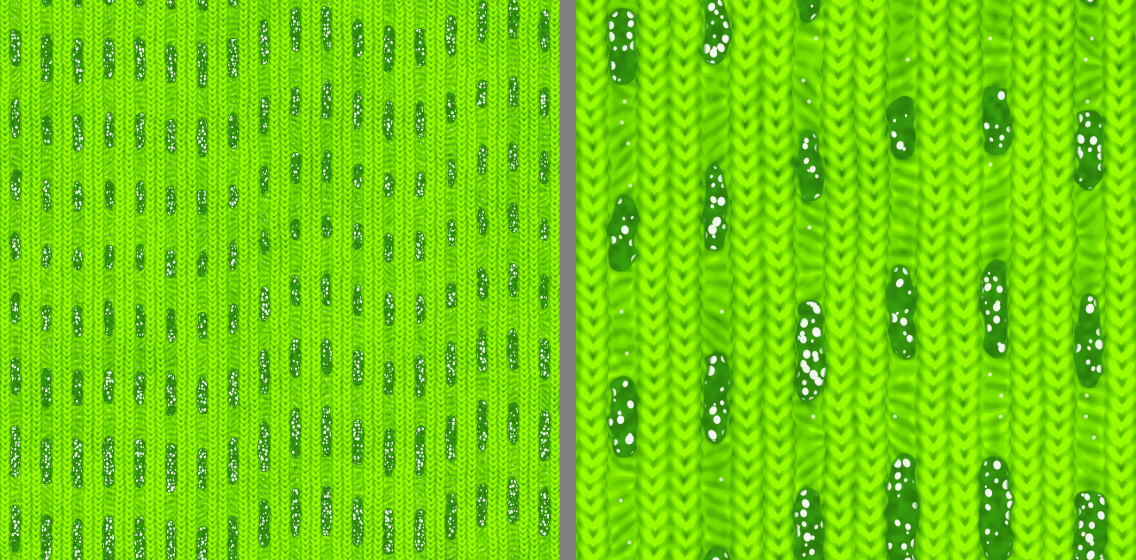
Left, the full canvas; right, a detail of the centre.
Reproduce this texture procedurally as a WebGL 1 fragment shader.

```glsl
precision highp float;
uniform vec2 u_resolution;

const float TAU = 6.28318;
const float COLUMNS = 18.0;          // hole columns across
const float ROWS = 8.0;              // holes down each column
const float WALES = 3.0;             // one ladder and two chains per column
const float COURSES = 100.0;         // stitches down
const float FIRST_ROW = 0.064;
const float ROW_SWING = 0.021;       // uneven row spacing
const float HOLE_HALF_WIDTH = 0.0090;
const float HOLE_HALF_LENGTH = 0.035;
const float HOLE_TAPER = 0.0026;
const float LENGTH_SWING = 0.0105;
const float HOLE_FRAY = 0.0042;
const float HOLE_SOFTNESS = 0.0009;
const float WALE_WOBBLE = 0.0030;
const float STITCH_SLOPE = 0.85;
const float GROOVE_DEPTH = 0.46;
const float NOTCH_DEPTH = 0.42;
const float SPECK_CELLS = 165.0;
const float PIN_CELLS = 80.0;

const vec3 DEEP = vec3(0.19, 0.54, 0.04);
const vec3 SHADE = vec3(0.35, 0.73, 0.01);
const vec3 LIME = vec3(0.45, 0.86, 0.00);
const vec3 BRIGHT = vec3(0.60, 0.98, 0.00);
const vec3 PALE = vec3(0.94, 0.97, 0.93);

float hash(vec2 p) {
  vec3 q = fract(p.xyx * 0.1031);
  q += dot(q, q.yzx + 33.33);
  return fract((q.x + q.y) * q.z);
}

float noise(vec2 p) {
  vec2 i = floor(p), f = fract(p);
  f = f * f * (3.0 - 2.0 * f);
  return mix(mix(hash(i), hash(i + vec2(1, 0)), f.x),
             mix(hash(i + vec2(0, 1)), hash(i + vec2(1, 1)), f.x), f.y);
}

// Vertical drift of the holes from column to column
float columnShift(float column) {
  float a = TAU * column / COLUMNS;
  return 0.0276 * sin(a) + 0.0153 * sin(2.0 * a - 0.9) + 0.0188 * sin(3.0 * a + 0.97);
}

// Signed distance to the nearest tapered slot; x from the column axis, y downwards
float holeDistance(vec2 p, float column) {
  p.y -= FIRST_ROW + columnShift(column);
  float nearest = floor(p.y * ROWS + 0.5);
  float d = 1.0;
  for (int k = -1; k <= 1; k++) {
    float row = nearest + float(k);
    float a = TAU * row / ROWS;
    vec2 id = vec2(column, mod(row, ROWS));
    float centre = row / ROWS + ROW_SWING * cos(a - 0.63) + 0.004 * (hash(id + 7.0) - 0.5);
    float swing = -cos(a - 2.1);
    vec2 size = vec2(HOLE_HALF_WIDTH * (0.92 + 0.08 * swing + 0.15 * hash(id + 31.0)),
                     HOLE_HALF_LENGTH + LENGTH_SWING * swing + 0.010 * (hash(id) - 0.5));
    float y = p.y - centre;
    float t = min(abs(y) / size.y, 1.2);
    vec2 q = abs(vec2(p.x, y)) - size + size.x;
    d = min(d, length(max(q, 0.0)) + min(max(q.x, q.y), 0.0) - size.x + HOLE_TAPER * t * t);
  }
  return d;
}

// Lightness of a chain of steep V stitches; u spans -1 to 1 across the wale
float chainLight(float u, float y) {
  float side = abs(u);
  float strand = 0.5 + 0.5 * cos(TAU * (y - STITCH_SLOPE * side));
  float groove = smoothstep(0.5, 1.0, side);
  float gap = 1.0 - smoothstep(0.0, 0.42, side);
  float notch = gap * (1.0 - smoothstep(0.1, 0.7, strand));
  return 0.85 - GROOVE_DEPTH * groove - 0.08 * gap - NOTCH_DEPTH * notch + 0.34 * (strand - 0.5);
}

// Lightness of the loose fanning threads between holes
float ladderLight(float u, float y, float column) {
  float slant = 1.8 * (noise(vec2(column * 5.0, y * 0.4)) - 0.5);
  float rung = 0.5 + 0.5 * cos(TAU * (y + slant * u));
  float fibre = noise(vec2(u * 1.5 + column * 7.0, (y + slant * u) * 3.0));
  return 0.16 + 0.34 * rung + 0.32 * fibre + 0.25 * u * u;
}

// Irregular openings in the backing mesh
float specks(vec2 p, float density, float pixel) {
  vec2 cell = floor(p * SPECK_CELLS);
  float cover = 0.0;
  for (int j = -1; j <= 1; j++) {
    for (int i = -1; i <= 1; i++) {
      vec2 id = cell + vec2(i, j);
      vec2 jitter = 0.15 + 0.7 * vec2(hash(id + 3.0), hash(id + 57.0));
      vec2 offset = (p - (id + jitter) / SPECK_CELLS) * vec2(1.05, 0.9);
      offset.x += 0.5 * (hash(id + 71.0) - 0.5) * offset.y;
      float radius = mix(0.0007, 0.0027, hash(id + 91.0));
      float dotCover = 1.0 - smoothstep(-pixel, pixel, length(offset) - radius);
      cover = max(cover, dotCover * step(hash(id), density));
    }
  }
  return cover;
}

vec3 yarnColour(float light) {
  vec3 c = mix(DEEP, SHADE, smoothstep(0.0, 0.30, light));
  c = mix(c, LIME, smoothstep(0.30, 0.62, light));
  return mix(c, BRIGHT, smoothstep(0.62, 0.92, light));
}

void main() {
  vec2 uv = gl_FragCoord.xy / u_resolution;
  float pixel = 0.75 / min(u_resolution.x, u_resolution.y);
  vec2 p = uv;
  p.x += WALE_WOBBLE * (noise(uv * vec2(18.0, 40.0)) - 0.5);

  // Column and wale coordinates
  float column = floor(p.x * COLUMNS);
  float axisX = p.x - (column + 0.5) / COLUMNS;
  float wale = floor(p.x * COLUMNS * WALES);
  float u = 2.0 * fract(p.x * COLUMNS * WALES) - 1.0;
  float course = p.y * COURSES + hash(vec2(wale, 5.0)) + 0.6 * noise(vec2(wale * 3.0, p.y * 12.0));

  // Knit fabric
  float isLadder = 1.0 - step(0.5, abs(mod(wale, WALES) - 1.0));
  float fray = 0.3 * (noise(uv * 150.0) - 0.5);
  float ladder = isLadder * (1.0 - smoothstep(0.6, 1.0, abs(u) + fray));
  float light = mix(chainLight(u, course), ladderLight(u, course, column), ladder);
  light += 0.16 * (noise(uv * 14.0) - 0.5) + 0.30 * (noise(uv * vec2(230.0, 170.0)) - 0.5);

  // Holes with a shaded rim
  float d = holeDistance(vec2(axisX, 1.0 - p.y), column) + HOLE_FRAY * (noise(uv * 130.0) - 0.5);
  light -= 0.15 * (1.0 - smoothstep(0.0, 0.004, d));
  vec3 colour = yarnColour(clamp(light, 0.0, 1.0));
  vec3 mesh = DEEP * (0.88 + 0.3 * noise(uv * 260.0));
  float density = 0.4 + 0.5 * noise(uv * 11.0);
  mesh = mix(mesh, PALE, specks(uv, density, pixel) * (1.0 - smoothstep(-0.0025, -0.0005, d)));
  colour = mix(colour, mesh, 1.0 - smoothstep(-HOLE_SOFTNESS, HOLE_SOFTNESS, d));

  // Sparse pinholes along the ladders
  vec2 pin = vec2(column, floor(uv.y * PIN_CELLS));
  vec2 pinOffset = vec2(axisX - 0.008 * (hash(pin + 13.0) - 0.5), (fract(uv.y * PIN_CELLS) - 0.5) / PIN_CELLS);
  float pinCover = 1.0 - smoothstep(-pixel, pixel, length(pinOffset) - 0.0012);
  colour = mix(colour, PALE, 0.75 * pinCover * step(hash(pin), 0.35) * step(0.0, d));

  gl_FragColor = vec4(colour, 1.0);
}
```
